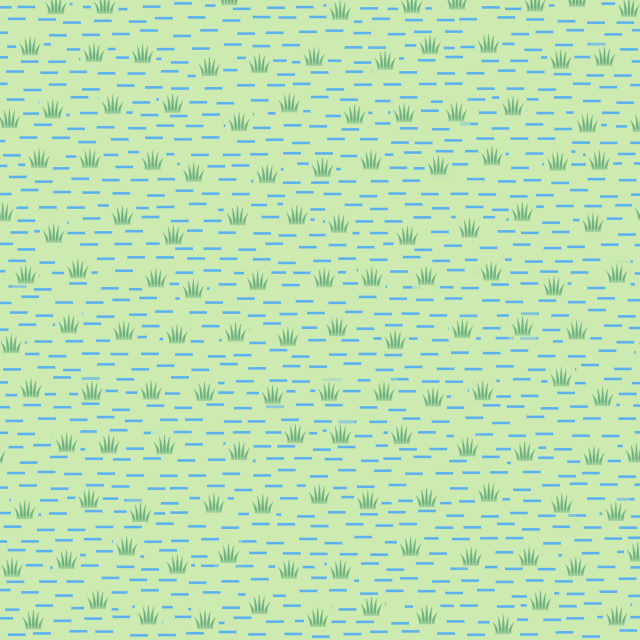
Reproduce this pattern procedurally as a WebGL 1 fragment shader.

```glsl
precision highp float;

uniform vec2 u_resolution;

const vec3 GROUND = vec3(0.804, 0.922, 0.69);
const vec3 WATER = vec3(0.36, 0.69, 0.94);
const vec3 BLADE_RIM = vec3(0.67, 0.84, 0.63);
const vec3 BLADE_CORE = vec3(0.43, 0.69, 0.50);

const vec2 DASH_GRID = vec2(21.0, 48.0);    // cells per canvas height
const vec2 DASH_JITTER = vec2(0.28, 0.5);   // total range, in cells
const vec2 DASH_HALF = vec2(0.0138, 0.0020);

const vec2 TUFT_GRID = vec2(11.0, 11.5);
const vec2 TUFT_JITTER = vec2(0.42, 0.46);
const vec2 CLEARING_HALF = vec2(0.0215, 0.0190);
const float TUFT_HEIGHT = 0.0285;
const float BASE_SPREAD = 0.0098;
const float BLADE_LEAN = 0.0060;
const float BLADE_HALF_WIDTH = 0.0019;
const float RIM_WIDTH = 0.0008;
const float SOFTNESS = 0.0011;

vec2 hash2(vec2 p) {
  vec2 k = vec2(dot(p, vec2(127.1, 311.7)), dot(p, vec2(269.5, 183.3)));
  return fract(sin(k) * 43758.5453);
}

// Jittered centre of a cell in a grid whose odd rows are shifted by half.
vec2 cellCentre(vec2 cell, vec2 grid, vec2 jitter, float seed) {
  vec2 shift = vec2(0.5 * mod(cell.y, 2.0), 0.0);
  vec2 wobble = (hash2(cell + seed) - 0.5) * jitter;
  return (cell + 0.5 + shift + wobble) / grid;
}

float boxDistance(vec2 p, vec2 halfSize) {
  vec2 d = abs(p) - halfSize;
  return max(d.x, d.y);
}

// Offset from the closest tuft centre.
vec2 nearestTuft(vec2 p) {
  vec2 home = floor(p * TUFT_GRID);
  vec2 best = vec2(1.0);
  for (int j = -1; j <= 1; j++) {
    for (int i = -2; i <= 1; i++) {
      vec2 cell = home + vec2(float(i), float(j));
      vec2 q = p - cellCentre(cell, TUFT_GRID, TUFT_JITTER, 17.0);
      if (dot(q, q) < dot(best, best)) best = q;
    }
  }
  return best;
}

// Distance to the water dashes, cut away around the tufts.
float dashDistance(vec2 p) {
  vec2 home = floor(p * DASH_GRID);
  float dist = 1.0;
  float lineY = p.y;
  for (int j = -1; j <= 1; j++) {
    for (int i = -2; i <= 1; i++) {
      vec2 cell = home + vec2(float(i), float(j));
      vec2 centre = cellCentre(cell, DASH_GRID, DASH_JITTER, 53.0);
      float d = boxDistance(p - centre, DASH_HALF);
      if (d < dist) {
        dist = d;
        lineY = centre.y;
      }
    }
  }
  // Test the dash's own line, so it is shortened but never thinned.
  vec2 q = nearestTuft(vec2(p.x, lineY));
  return max(dist, -boxDistance(q, CLEARING_HALF));
}

// Five tapered blades fanning out from the base of a tuft.
float tuftDistance(vec2 q) {
  float y = q.y + 0.5 * TUFT_HEIGHT;
  float dist = 1.0;
  for (int i = -2; i <= 2; i++) {
    float side = float(i) * 0.5;
    float height = TUFT_HEIGHT * (1.0 - 0.4 * side * side);
    float s = clamp(y / height, 0.0, 1.0);
    float spine = side * (BASE_SPREAD + BLADE_LEAN * s * s);
    float d = abs(q.x - spine) - BLADE_HALF_WIDTH * (1.0 - s * s);
    dist = min(dist, max(d, max(y - height, -y)));
  }
  return dist;
}

float coverage(float dist, float edge) {
  return 1.0 - smoothstep(-edge, edge, dist);
}

void main() {
  vec2 p = gl_FragCoord.xy / u_resolution.y;
  float edge = max(SOFTNESS, 0.6 / u_resolution.y);

  vec3 color = mix(GROUND, WATER, coverage(dashDistance(p), edge));

  // Grass: pale rim, dark core that fades towards the roots.
  vec2 q = nearestTuft(p);
  float blades = tuftDistance(q);
  float rooted = smoothstep(-0.6, -0.25, q.y / TUFT_HEIGHT);
  color = mix(color, BLADE_RIM, coverage(blades - RIM_WIDTH, edge));
  color = mix(color, BLADE_CORE, coverage(blades, edge) * rooted);

  gl_FragColor = vec4(color, 1.0);
}
```
